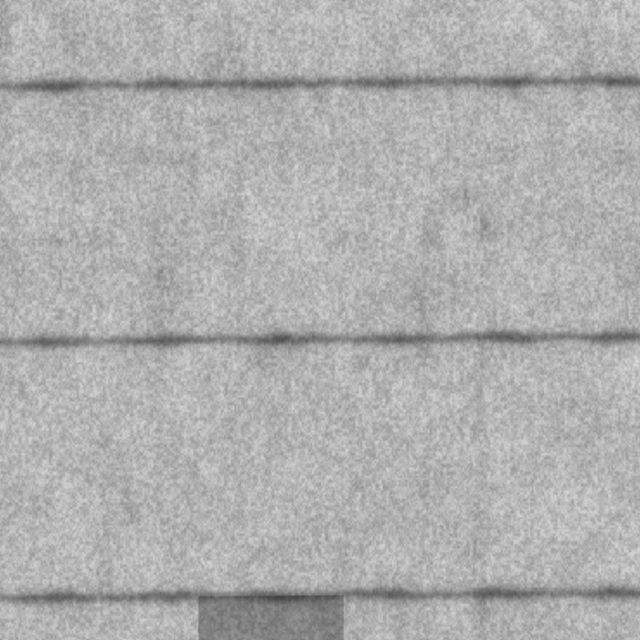
Give the GLSL for this texture, as a Shadertoy shader.

```glsl
// Grey concrete boards: wide horizontal courses parted by thin, slightly tilted
// dark joints with evenly spaced smudges, and one dark patch under the lowest joint.
// Value noise in canvas units adds grain, clouding, faint streaks and stains.

#define COURSE_HEIGHT 0.4
#define JOINT_OFFSET 0.0655
#define JOINT_TILT 0.0085
#define JOINT_WIDTH 0.0075
#define JOINT_DARKNESS 0.27
#define SMUDGE_SPACING 0.1768
#define SMUDGE_START 0.084
#define GRAIN_AMOUNT 0.13
#define PATCH_DARKNESS 0.27
#define CONCRETE vec3(0.712)

float hash(vec2 p) {
    vec3 q = fract(vec3(p.xyx) * 0.1031);
    q += dot(q, q.yzx + 33.33);
    return fract((q.x + q.y) * q.z);
}

float valueNoise(vec2 p) {
    vec2 cell = floor(p);
    vec2 f = fract(p);
    f = f * f * (3.0 - 2.0 * f);
    float low = mix(hash(cell), hash(cell + vec2(1, 0)), f.x);
    float high = mix(hash(cell + vec2(0, 1)), hash(cell + vec2(1, 1)), f.x);
    return mix(low, high, f.y);
}

float bell(float x, float width) {
    return exp(-x * x / (width * width));
}

// Fine grain, soft clouding and vertical streaks, centred on zero
float surface(vec2 uv) {
    float tone = GRAIN_AMOUNT * (valueNoise(uv * vec2(190.0, 165.0)) - 0.5);
    tone += 0.8 * GRAIN_AMOUNT * (valueNoise(uv * vec2(370.0, 310.0) + 17.0) - 0.5);
    tone += 0.05 * (valueNoise(uv * 30.0 + 41.0) - 0.5);
    tone += 0.04 * (valueNoise(uv * 9.0 + 73.0) - 0.5);
    tone += 0.035 * (valueNoise(uv * vec2(150.0, 18.0) + 9.0) - 0.5);
    return tone;
}

// Sparse stains, some drawn out into vertical runs
float stains(vec2 uv) {
    float spots = valueNoise(uv * 16.0 + 5.0) * 0.7 + valueNoise(uv * 37.0 + 61.0) * 0.3;
    float runs = valueNoise(uv * vec2(24.0, 3.5) + 29.0);
    return 0.07 * smoothstep(0.68, 0.95, spots) + 0.045 * smoothstep(0.72, 1.0, runs);
}

// Dark joint with a ragged edge, periodic smudges and a faint halo
float joint(vec2 uv, float height) {
    float row = floor(height / COURSE_HEIGHT + 0.5);
    float across = height - row * COURSE_HEIGHT;
    across += 0.004 * (valueNoise(vec2(uv.x * 45.0, row * 7.0)) - 0.5);

    float column = floor((uv.x - SMUDGE_START) / SMUDGE_SPACING + 0.5);
    float jitter = 0.012 * (hash(vec2(column, row) + 11.0) - 0.5);
    float along = uv.x - SMUDGE_START - column * SMUDGE_SPACING - jitter;
    float strength = mix(0.65, 1.0, hash(vec2(column, row) + 31.0));
    float smudge = strength * bell(along, 0.045);

    float core = bell(across, JOINT_WIDTH * (1.0 + 0.35 * smudge));
    float halo = bell(across, 0.022) * (0.025 + 0.065 * smudge);
    float wear = 0.85 + 0.3 * valueNoise(uv * vec2(90.0, 60.0));
    return core * wear * (JOINT_DARKNESS + 0.11 * smudge) + halo;
}

// Patch hanging from the lowest joint to the canvas edge
float patchMask(vec2 uv, float height) {
    float soft = max(0.0015, 0.75 / iResolution.y);
    float sides = smoothstep(-soft, soft, 0.1135 - abs(uv.x - 0.4235));
    return sides * smoothstep(-soft, soft, -height);
}

void mainImage(out vec4 fragColor, in vec2 fragCoord) {
    vec2 uv = fragCoord / iResolution.xy;
    float height = uv.y - JOINT_OFFSET - JOINT_TILT * uv.x;

    vec3 color = CONCRETE + surface(uv) - stains(uv);
    color *= 1.0 - PATCH_DARKNESS * patchMask(uv, height);
    color *= 1.0 - joint(uv, height);
    fragColor = vec4(clamp(color, 0.0, 1.0), 1.0);
}
```
